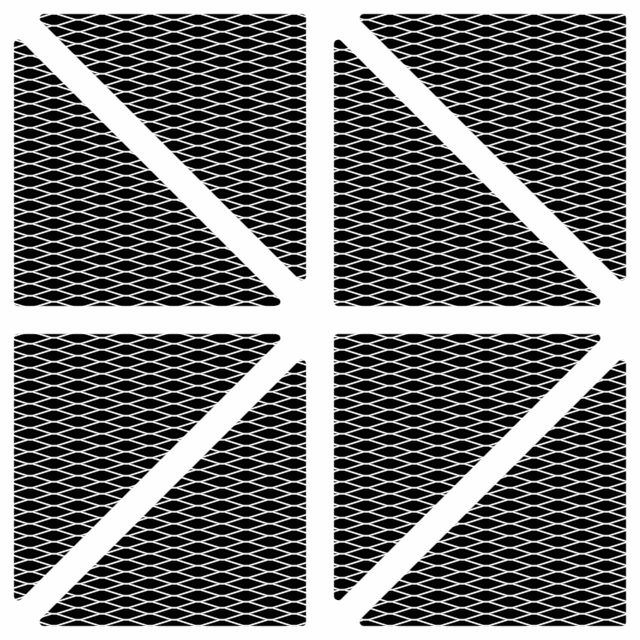
Give the GLSL for this pattern, as a three.js fragment shader.

```glsl
// Rounded right triangles of black wire mesh, paired in a two by two grid on white.
#define CANVAS 1600.0              // design units across the canvas
#define HALF_SIDE 365.0            // half side of each split square
#define HALF_GAP 35.0              // half width of the diagonal band
#define CORNER 10.5                // corner radius
#define MESH vec2(120.0, 15.0)     // node spacing along a row, and between rows
#define MESH_SHIFT vec2(75.0, 4.5) // mesh offset from the upper left
#define STRAND 4.4                 // wire thickness
#define FLATNESS 1.25              // above 1, wires run level at the nodes
#define SOFT 3.7                   // edge softness in design units
#define INK vec3(0.006)
#define PAPER vec3(0.996)

varying vec2 vUv;

float coverage(float signedDistance) {
  return clamp(0.5 - signedDistance / SOFT, 0.0, 1.0);
}

float segmentDistance(vec2 p, vec2 a, vec2 b) {
  vec2 ab = b - a;
  return length(p - a - ab * clamp(dot(p - a, ab) / dot(ab, ab), 0.0, 1.0));
}

// Right triangle below the diagonal, inset and then rounded outward.
float triangleDistance(vec2 p) {
  float side = HALF_SIDE - CORNER;
  float inset = (HALF_GAP + CORNER) * sqrt(2.0);
  vec2 corner = vec2(side, -side);
  vec2 upperTip = vec2(side, side - inset);
  vec2 leftTip = vec2(inset - side, -side);
  float edge = min(segmentDistance(p, corner, upperTip),
               min(segmentDistance(p, upperTip, leftTip),
                   segmentDistance(p, leftTip, corner)));
  float planes = max(max(p.x - side, -side - p.y), inset - p.x + p.y);
  return (planes > 0.0 ? edge : -edge) - CORNER;
}

// Shallow zigzag wires in alternating phase meet at staggered nodes.
float meshDistance(vec2 p) {
  vec2 cell = (p - MESH_SHIFT) / MESH;
  float ramp = 4.0 * abs(fract(cell.x) - 0.5) - 1.0;
  float wave = clamp(ramp * FLATNESS, -1.0, 1.0);
  float row = floor(cell.y);
  float nearest = MESH.y;
  for (int i = -1; i <= 1; i++) {
    float k = row + float(i);
    float phase = mod(k, 2.0) * 2.0 - 1.0;
    float wireY = k + 0.5 - 0.5 * phase * wave;
    nearest = min(nearest, abs(cell.y - wireY) * MESH.y);
  }
  return nearest - 0.5 * STRAND;
}

void main() {
  // Repeat across, mirror the two rows, then fold over the diagonal.
  vec2 tile = vec2(fract(vUv.x * 2.0) - 0.5, 0.5 - abs(vUv.y * 2.0 - 1.0));
  tile *= 0.5 * CANVAS;
  if (tile.x < tile.y) tile = tile.yx;

  // The mesh runs unbroken under all the triangles.
  vec2 sheet = vec2(vUv.x, 1.0 - vUv.y) * CANVAS;
  float black = coverage(triangleDistance(tile)) * (1.0 - coverage(meshDistance(sheet)));
  gl_FragColor = vec4(mix(PAPER, INK, black), 1.0);
}
```
